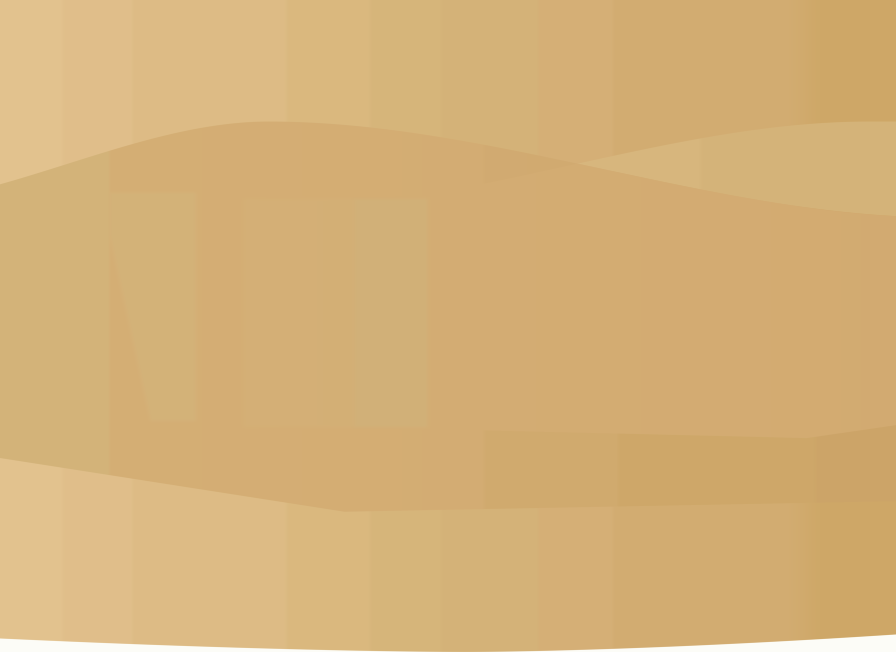
This background is drawn by a Shadertoy shader. Its source:

```glsl
// Layered sand dunes in warm tan: a stepped horizontal gradient, a wide wavy
// band, a pale hill, a dark lower sliver and a white curved rim at the bottom.
// Each outline is a height function of x, filled with a smoothed edge.

// Coverage of the side where d is positive, one pixel soft.
float fill(float d) {
    return smoothstep(-0.7, 0.7, d * iResolution.y);
}

// Soft vertical seam at position a.
float seam(float a, float x) {
    return smoothstep(-0.003, 0.003, x - a);
}

// Soft rectangle between two corners.
float panel(vec2 p, vec2 low, vec2 high) {
    vec2 s = smoothstep(-0.004, 0.004, p - low) * smoothstep(-0.004, 0.004, high - p);
    return s.x * s.y;
}

// Background: tan steps that darken to the right.
vec3 sky(float x) {
    vec3 c = vec3(0.886, 0.761, 0.557);
    c = mix(c, vec3(0.877, 0.746, 0.540), seam(0.070, x));
    c = mix(c, vec3(0.865, 0.734, 0.520), seam(0.148, x));
    c = mix(c, vec3(0.853, 0.722, 0.496), seam(0.320, x));
    c = mix(c, vec3(0.841, 0.710, 0.480), seam(0.413, x));
    c = mix(c, vec3(0.831, 0.699, 0.470), seam(0.492, x));
    c = mix(c, vec3(0.834, 0.686, 0.464), seam(0.600, x));
    c = mix(c, vec3(0.824, 0.675, 0.445), seam(0.684, x));
    return mix(c, vec3(0.807, 0.655, 0.402), smoothstep(0.87, 0.925, x));
}

// Band: olive tan at the left, warmer at the right, with faint panels.
vec3 bandColour(vec2 p) {
    vec3 olive = vec3(0.828, 0.702, 0.476);
    vec3 warm = mix(vec3(0.833, 0.684, 0.458), vec3(0.825, 0.668, 0.443), p.x);
    vec3 c = mix(olive, warm, seam(0.122, p.x));
    float slant = 0.122 + 0.16 * max(0.64 - p.y, 0.0);
    float leftPanel = panel(p, vec2(slant, 0.354), vec2(0.219, 0.705));
    c = mix(c, olive, 0.75 * leftPanel);
    c = mix(c, olive, 0.35 * panel(p, vec2(0.272, 0.345), vec2(0.395, 0.695)));
    return mix(c, vec3(0.818, 0.694, 0.473), 0.8 * panel(p, vec2(0.395, 0.345), vec2(0.477, 0.695)));
}

void mainImage(out vec4 fragColor, in vec2 fragCoord) {
    vec2 p = fragCoord / iResolution.xy;
    float x = p.x;

    // Outlines
    float bandTop = 0.8136 - 0.130 * (1.0 - smoothstep(-0.15, 0.30, x))
                           - 0.147 * smoothstep(0.30, 1.05, x);
    float bandBottom = max(0.2975 - 0.2143 * x, 0.2050 + 0.0263 * x);
    float hillTop = 0.6786 + 0.135 * smoothstep(0.30, 0.97, x);
    float sliverTop = max(0.358 - 0.0333 * x, 0.148 + 0.2 * x);
    float rim = (x < 0.52 ? 0.059 : 0.087) * pow(abs(x - 0.52), 1.6);

    vec3 colour = sky(x);

    // Pale hill rising behind the band
    vec3 hillColour = mix(vec3(0.843, 0.714, 0.490), vec3(0.833, 0.702, 0.475), seam(0.782, x));
    colour = mix(colour, hillColour, fill(hillTop - p.y) * fill(p.y - bandTop));

    // Wide band, faintly darker above the hill line
    vec3 band = bandColour(p);
    band -= 0.008 * fill(p.y - hillTop) * seam(0.54, x);
    float inBand = fill(bandTop - p.y) * fill(p.y - bandBottom);

    // Dark sliver along the lower right of the band
    vec3 sliver = mix(vec3(0.817, 0.666, 0.432), vec3(0.806, 0.656, 0.410), seam(0.69, x));
    sliver = mix(sliver, vec3(0.801, 0.644, 0.408), seam(0.91, x));
    band = mix(band, sliver, fill(sliverTop - p.y) * seam(0.54, x));
    colour = mix(colour, band, inBand);

    // White rim below the curved bottom edge
    colour = mix(colour, vec3(0.99, 0.99, 0.97), fill(rim - p.y));
    fragColor = vec4(colour, 1.0);
}
```
